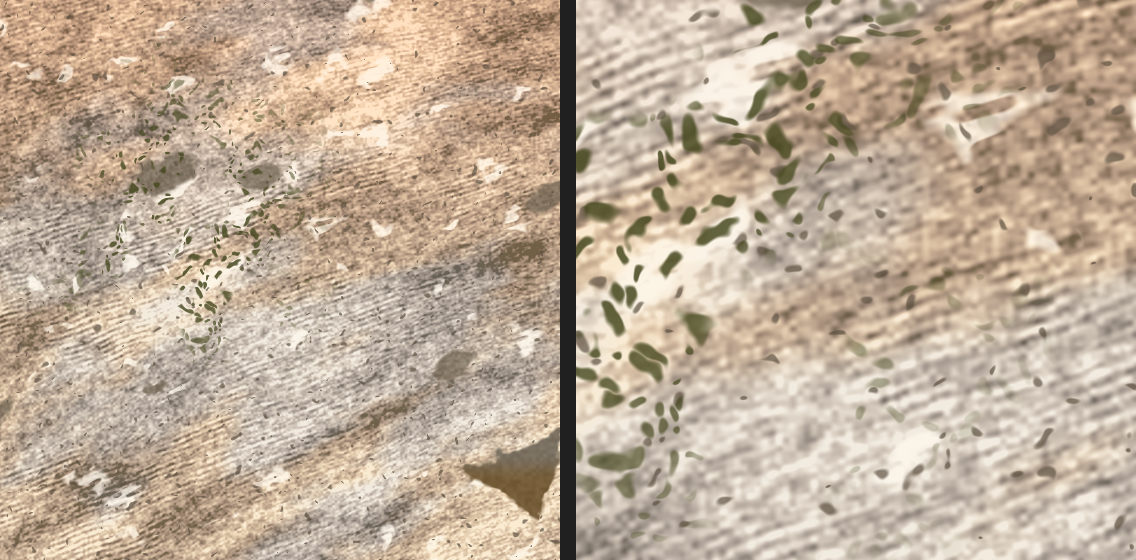
Left, the full canvas; right, a detail of the centre.
Write a Shadertoy shader that draws this texture.

```glsl
// Dry, rutted bare earth seen obliquely from above, with wheel ribs, puddles, chalk and tufts.

float hash(vec2 p) {
    vec3 q = fract(p.xyx * vec3(0.1031, 0.1030, 0.0973));
    q += dot(q, q.yzx + 33.33);
    return fract((q.x + q.y) * q.z);
}

float noise(vec2 p) {
    vec2 cell = floor(p), f = fract(p);
    f = f * f * (3.0 - 2.0 * f);
    return mix(mix(hash(cell), hash(cell + vec2(1, 0)), f.x),
               mix(hash(cell + vec2(0, 1)), hash(cell + vec2(1, 1)), f.x), f.y);
}

float fbm(vec2 p) {
    float sum = 0.0, weight = 0.533;
    for (int i = 0; i < 4; i++) {
        sum += weight * noise(p);
        p = mat2(1.6, 1.2, -1.2, 1.6) * p + 7.3;
        weight *= 0.5;
    }
    return sum;
}

// Coverage of tilted oval blobs, one per jittered grid cell
float blobs(vec2 p, float cells, float radius, float flatness, float chance, float soft) {
    p *= cells;
    float cover = 0.0;
    for (int y = -1; y <= 1; y++)
    for (int x = -1; x <= 1; x++) {
        vec2 id = floor(p) + vec2(x, y);
        if (hash(id + 17.0) > chance) continue;
        vec2 centre = id + 0.2 + 0.6 * vec2(hash(id + 31.0), hash(id + 53.0));
        float tilt = 0.7 * hash(id + 71.0);
        vec2 d = mat2(cos(tilt), -sin(tilt), sin(tilt), cos(tilt)) * (p - centre);
        float r = length(d * vec2(1.0, flatness)) / (radius * (0.5 + hash(id + 97.0)));
        cover = max(cover, 1.0 - smoothstep(1.0 - soft, 1.0 + soft, r));
    }
    return cover;
}

// Distance beyond the line through a and b, positive on its right side
float beyond(vec2 p, vec2 a, vec2 b) {
    vec2 e = normalize(b - a);
    return dot(p - a, vec2(e.y, -e.x));
}

vec3 earth(float tone) {
    vec3 ramp[6] = vec3[6](
        vec3(0.44, 0.38, 0.28), vec3(0.60, 0.51, 0.43), vec3(0.72, 0.62, 0.53),
        vec3(0.82, 0.72, 0.61), vec3(0.91, 0.82, 0.70), vec3(0.98, 0.92, 0.82));
    tone = clamp(tone, 0.0, 4.999);
    int i = int(tone);
    return mix(ramp[i], ramp[i + 1], fract(tone));
}

void mainImage(out vec4 fragColor, in vec2 fragCoord) {
    vec2 uv = fragCoord / iResolution.y;
    vec2 wobble = vec2(noise(uv * 35.0), noise(uv * 35.0 + 90.0)) - 0.5;
    vec2 ragged = uv + 0.02 * wobble + 0.007 * (vec2(noise(uv * 120.0), noise(uv * 120.0 + 40.0)) - 0.5);

    // Track frame: steep ruts in front, flatter ones in the distance
    vec2 track = vec2(uv.x + 0.5 * uv.y, uv.y - uv.x * (0.62 - 0.36 * uv.y));
    track.y += 0.03 * (noise(uv * 5.0) - 0.5);

    // Broad patches, long streaks and grain
    float patches = fbm(uv * vec2(4.0, 5.0) + 3.0) - 0.5;
    float streaks = fbm(track * vec2(4.0, 19.0) + 11.0) - 0.5;
    float tone = 2.85 + 4.6 * patches + 4.2 * streaks;
    tone += 2.4 * (noise(track * vec2(90.0, 210.0)) - 0.5);
    tone += 2.2 * (noise(uv * 240.0) - 0.5) + 1.2 * (noise(uv * 85.0) - 0.5);
    float nearField = smoothstep(0.1, 0.5, uv.x - 0.9 * uv.y);
    tone += 0.7 * nearField - 0.5 * smoothstep(0.3, 0.8, uv.y - 0.7 * uv.x);

    // Broken ribs pressed by wheels and tracks
    float ribLine = uv.y - 0.36 * uv.x + 0.012 * noise(uv * 13.0);
    float ribs = sin(6.2832 * ribLine * (88.0 + 12.0 * uv.y));
    float ribArea = smoothstep(0.35, 0.62, noise(track * vec2(5.0, 9.0) + 20.0));
    ribArea *= smoothstep(0.2, 0.6, noise(track * vec2(28.0, 60.0)));
    tone += 1.35 * ribs * ribArea * (1.0 - 0.7 * nearField) * (1.0 - 0.6 * smoothstep(0.6, 0.9, uv.y));

    // Thin dark ruts along the tracks
    float rut = abs(noise(track * vec2(5.0, 13.0) + 60.0) - 0.5);
    tone -= 0.9 * (1.0 - smoothstep(0.0, 0.06, rut)) * noise(uv * 18.0);

    // Damp smears, then chalk scrapes
    float damp = blobs(ragged + 0.37, 5.0, 0.26, 2.3, 0.55, 0.5);
    tone -= 1.5 * damp;
    float chalk = blobs(ragged + 2.0 * wobble * 0.012, 11.0, 0.25, 2.0, 0.32, 0.35);
    chalk *= smoothstep(0.35, 0.6, noise(track * vec2(45.0, 80.0)) + 0.3 * patches + 0.15);
    tone += 1.9 * chalk;

    // Pink dust far off, grey clay in the middle, cream in front
    vec3 color = earth(tone);
    float grey = smoothstep(0.46, 0.66, fbm(track * vec2(3.0, 6.0) + 41.0));
    color = mix(color, vec3(dot(color, vec3(0.35, 0.45, 0.2))), 0.55 * grey);
    color *= mix(vec3(1.0), vec3(1.03, 0.96, 0.92), smoothstep(0.4, 1.0, uv.y));
    color = mix(color, vec3(1.0, 0.98, 0.94), 0.6 * chalk);

    // Small still puddles
    float pools = blobs(ragged + 5.6, 5.5, 0.2, 2.1, 0.3, 0.2);
    color = mix(color, vec3(0.46, 0.41, 0.34) + 0.12 * (noise(uv * 200.0) - 0.5), 0.8 * pools);

    // Large muddy pool at the lower right
    float edge = max(beyond(ragged, vec2(0.965, 0.07), vec2(0.82, 0.16)) * -1.0,
                 max(beyond(ragged, vec2(0.82, 0.16), vec2(1.01, 0.235)) * -1.0,
                     beyond(ragged, vec2(0.965, 0.07), vec2(1.01, 0.235))));
    float pool = 1.0 - smoothstep(-0.004, 0.004, edge);
    vec3 mud = mix(vec3(0.46, 0.36, 0.22), vec3(0.48, 0.44, 0.38), smoothstep(0.14, 0.19, uv.y));
    color = mix(color, mud + 0.06 * (noise(uv * 150.0) - 0.5), pool);

    // Pebbles everywhere, green tufts gathered left of centre
    float dry = 1.0 - pool;
    float pebbles = blobs(ragged, 48.0, 0.15, 1.3, 0.3, 0.4);
    color = mix(color, vec3(0.36, 0.31, 0.25), 0.7 * pebbles * dry);
    float meadow = 1.0 - smoothstep(0.1, 0.38, length((uv - vec2(0.32, 0.6)) * vec2(1.0, 0.9)));
    meadow *= smoothstep(0.35, 0.6, noise(uv * 11.0 + 5.0));
    float tufts = blobs(ragged + 0.6 * wobble * 0.02, 62.0, 0.3, 1.2, 0.5, 0.35);
    color = mix(color, vec3(0.27, 0.28, 0.12), 0.85 * tufts * meadow * dry);

    fragColor = vec4(clamp(color, 0.0, 1.0), 1.0);
}
```
